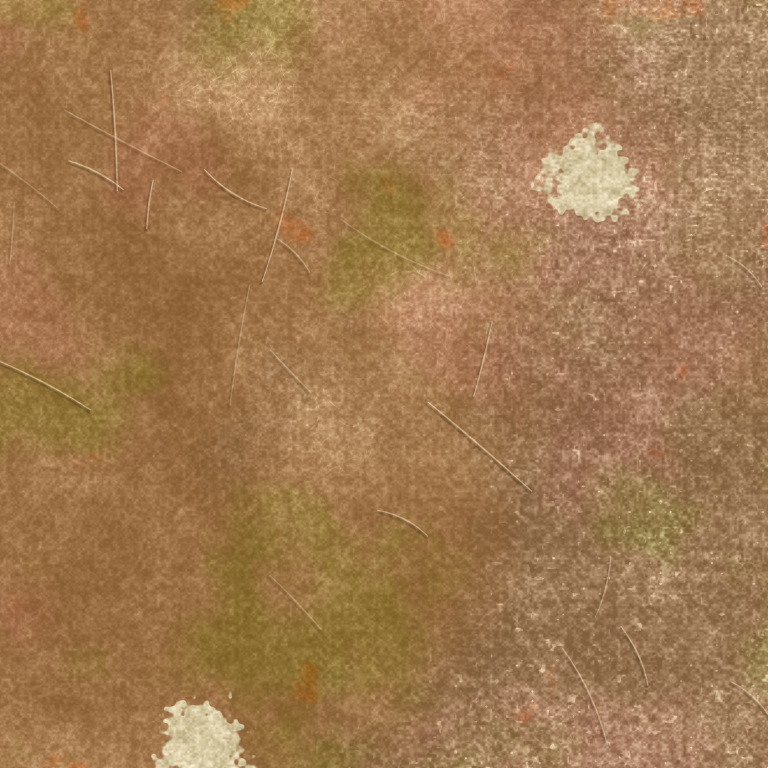
A Shadertoy shader for this texture:

```glsl
// Dry brown ground seen from above: soft patches of soil and faded grass,
// fine grain, short straw fibres in jittered cells, a few long stalks
// and two ragged pale lichen tufts. Tone is summed first, then coloured.

float hash(vec2 p) {
    return fract(sin(dot(p, vec2(127.1, 311.7))) * 43758.5453);
}

vec2 hash2(vec2 p) {
    return vec2(hash(p), hash(p + 57.3));
}

float noise(vec2 p) {
    vec2 i = floor(p), f = fract(p);
    f = f * f * (3.0 - 2.0 * f);
    return mix(mix(hash(i), hash(i + vec2(1, 0)), f.x),
               mix(hash(i + vec2(0, 1)), hash(i + vec2(1, 1)), f.x), f.y);
}

float fbm(vec2 p) {
    float sum = 0.0, amp = 0.5;
    for (int i = 0; i < 5; i++) {
        sum += amp * noise(p);
        p = mat2(1.6, 1.2, -1.2, 1.6) * p + 7.1;
        amp *= 0.5;
    }
    return sum;
}

// Distance to a slightly bowed stroke centred at the origin; y is along it
vec2 stroke(vec2 p, float angle, float halfLen, float bow) {
    vec2 dir = vec2(cos(angle), sin(angle));
    float along = dot(p, dir);
    float s = along / halfLen;
    float across = dot(p, vec2(-dir.y, dir.x)) - bow * (1.0 - s * s);
    return vec2(length(vec2(max(abs(along) - halfLen, 0.0), across)), s);
}

// Short fibres, one per jittered cell
float fibres(vec2 uv, float cells, float seed, float px) {
    vec2 p = uv * cells, home = floor(p);
    float cover = 0.0;
    for (int y = -1; y <= 1; y++)
    for (int x = -1; x <= 1; x++) {
        vec2 id = home + vec2(x, y);
        vec2 r = hash2(id + seed), q = hash2(id + seed + 19.7);
        vec2 d = stroke((p - id - r) / cells, q.x * 6.283,
                        (0.2 + 0.45 * q.y) / cells, (r.x - 0.5) * 0.2 / cells);
        float line = 1.0 - smoothstep(0.0006 - px, 0.0006 + px, d.x);
        cover = max(cover, line * (0.25 + 0.75 * hash(id + seed + 3.3)));
    }
    return cover;
}

void mainImage(out vec4 fragColor, in vec2 fragCoord) {
    vec2 uv = fragCoord / iResolution.xy;
    float px = 0.8 / iResolution.y;

    // Broad patches and the bleached grass at the upper left
    float patches = fbm(uv * 4.5 + 3.0);
    float mottles = fbm(uv * 13.0 + 21.0);
    vec2 b = (uv - vec2(0.33, 0.89)) * vec2(1.0, 1.3);
    float bleached = exp(-dot(b, b) * 38.0) * smoothstep(0.25, 0.65, fbm(uv * 9.0));
    float rough = smoothstep(0.3, 0.8, uv.x + 1.2 * (fbm(uv * 4.0 + 40.0) - 0.5));

    // Tone: fine grain over the patches
    float tone = 3.2 * (patches - 0.5) + 2.2 * (mottles - 0.5) - 0.25;
    float grain = 2.0 * (noise(uv * 330.0) - 0.5)
                + 1.9 * (noise(uv.yx * 175.0 + 9.0) - 0.5)
                + 1.0 * (noise(uv * 80.0 + 5.0) - 0.5);
    tone += grain * mix(0.75, 1.2, rough) + 1.5 * bleached;

    // Straw fibres, denser where the ground is pale
    float straw = smoothstep(0.35, 0.65, patches) * 0.5 + 0.3 + bleached;
    for (int i = 0; i < 4; i++) {
        float k = float(i);
        tone += 0.75 * straw * fibres(uv, 38.0 + 13.0 * k, 31.0 * k, px);
    }

    // Bright chips and dark pits
    float chip = noise(uv * 150.0 + 60.0);
    tone += 1.3 * smoothstep(0.83, 0.95, chip) * (0.4 + rough);
    tone -= 1.2 * smoothstep(0.82, 0.95, noise(uv * 120.0 + 90.0)) * (0.4 + rough);

    tone = clamp(tone, -2.4, 3.0);
    vec3 col = vec3(0.645, 0.495, 0.342) + tone * vec3(0.070, 0.073, 0.072)
             + tone * tone * vec3(0.007, 0.009, 0.009);

    // Local tints: grey on the rough side, moss, rose and rust
    col += mix(vec3(0.014, -0.004, -0.022), vec3(-0.010, 0.003, 0.018), rough);
    float moss = smoothstep(0.52, 0.72, fbm(uv * 6.0 + 70.0));
    col += moss * vec3(-0.045, 0.012, -0.055);
    float rose = smoothstep(0.5, 0.7, fbm(uv * 5.0 + 110.0));
    col += rose * vec3(0.025, -0.006, 0.022);
    float rust = smoothstep(0.69, 0.78, fbm(uv * 10.0 + 150.0));
    col += rust * vec3(0.06, -0.03, -0.05);

    // Long stalks, mostly falling to the right, each with a thin shadow
    for (int i = 0; i < 22; i++) {
        vec2 id = vec2(float(i), 4.0);
        vec2 r = hash2(id), q = hash2(id + 11.0);
        vec2 centre = vec2(r.x, r.y * 0.85);
        float angle = q.x < 0.65 ? -0.35 - 0.5 * q.y : 1.2 + 0.9 * q.y;
        float halfLen = 0.025 + 0.065 * hash(id + 23.0);
        float bow = (hash(id + 37.0) - 0.5) * 0.014;
        vec2 d = stroke(uv - centre, angle, halfLen, bow);
        vec2 e = stroke(uv - centre + vec2(0.002, 0.003), angle, halfLen, bow);
        float width = 0.0011 * (1.0 - 0.4 * abs(clamp(d.y, -1.0, 1.0)));
        float strength = 0.35 + 0.55 * hash(id + 41.0);
        col *= 1.0 - 0.22 * strength * (1.0 - smoothstep(0.0, 0.003, e.x));
        float line = 1.0 - smoothstep(width - px, width + px, d.x);
        col = mix(col, vec3(0.86, 0.74, 0.57) + 0.04 * grain, line * strength);
    }

    // Lichen tufts with crumbled edges
    for (int i = 0; i < 2; i++) {
        vec2 p = uv - mix(vec2(0.77, 0.77), vec2(0.26, 0.025), float(i));
        float edge = length(p) + 0.055 * (fbm(uv * 30.0) - 0.5)
                   + 0.045 * (noise(uv * 130.0 + 33.0) - 0.5);
        float tuft = 1.0 - smoothstep(0.044, 0.058, edge);
        vec3 lichen = vec3(0.87, 0.83, 0.68) + grain * vec3(0.07, 0.075, 0.09);
        col = mix(col, lichen, tuft * 0.9);
    }

    fragColor = vec4(clamp(col, 0.0, 1.0), 1.0);
}
```
